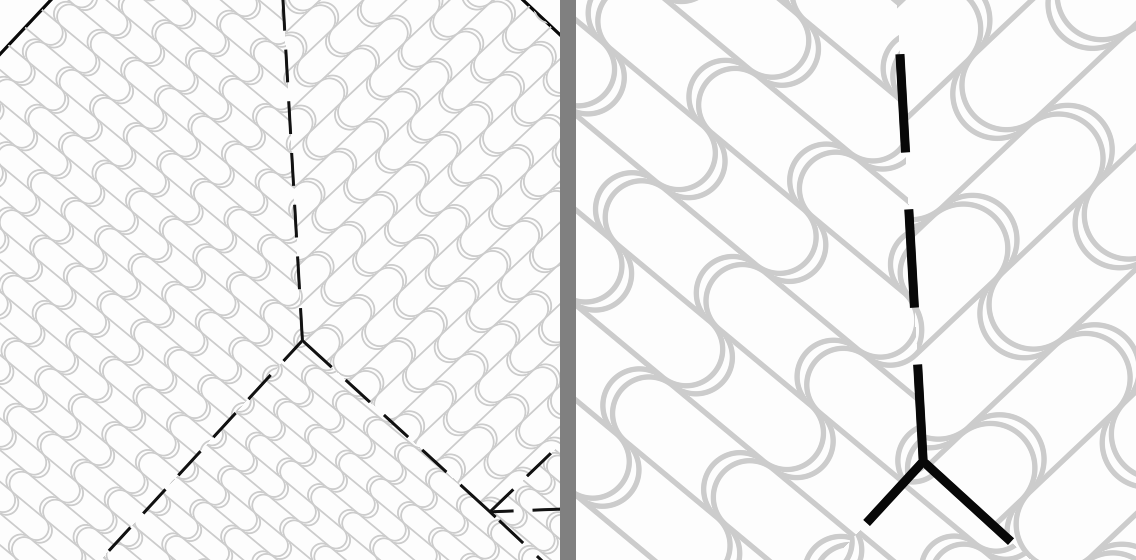
Left, the full canvas; right, a detail of the centre.
Write a WebGL 2 fragment shader that draws this pattern.

```glsl
#version 300 es
precision highp float;
// Roof plan: three slopes of wavy pan tiles in thin grey line, each with its
// own direction and spacing, divided by dashed black ridges and hips.
// Tiles are double rows of alternating half circles crossed by straight seams.
uniform vec2 u_resolution;
out vec4 fragColor;

float cross2(vec2 a, vec2 b) { return a.x * b.y - a.y * b.x; }

// Coverage of a stroke, smoothed over about one pixel
float stroke(float dist, float halfWidth) {
  float px = 1.0 / min(u_resolution.x, u_resolution.y);
  return 1.0 - smoothstep(halfWidth - 0.6 * px, halfWidth + 0.6 * px, dist);
}

float segmentDistance(vec2 p, vec2 a, vec2 b) {
  vec2 ab = b - a;
  return length(p - a - ab * clamp(dot(p - a, ab) / dot(ab, ab), 0.0, 1.0));
}

// Dashed line that always inks its two end joints
float dashed(vec2 p, vec2 a, vec2 b, float phase) {
  float len = length(b - a);
  vec2 dir = (b - a) / len;
  float along = dot(p - a, dir);
  float across = abs(cross2(dir, p - a));
  float m = mod(along + phase, 0.0925);
  float gap = max(abs(m - 0.0285) - 0.0285, 0.0);
  gap = min(gap, min(0.0925 - m, max(along - 0.013, 0.0)));
  gap = min(gap, max(len - 0.013 - along, 0.0));
  float outside = max(max(-along, along - len), 0.0);
  return stroke(across, 0.0027) * stroke(max(gap, outside), 0.0008);
}

// Tile courses running down the slope; anchor is the foot of one pan
float tiles(vec2 p, vec2 anchor, vec2 down, float period, float course) {
  down = normalize(down);
  vec2 q = p - anchor;
  float t = dot(q, vec2(-down.y, down.x));
  float radius = 0.25 * period;
  float s = dot(q, down) + radius;
  float column = floor(t / (2.0 * radius) + 0.5);
  float u = t - column * 2.0 * radius;
  float side = mod(column, 2.0) < 0.5 ? 1.0 : -1.0;
  float d = radius - abs(u);                       // straight seams
  for (int i = 0; i < 2; i++) {                    // doubled course edge
    float v = mod(side * (s + 0.0075 * float(i)), course);
    d = min(d, abs(length(vec2(u, v)) - radius));
  }
  return stroke(d, 0.0016);
}

void main() {
  vec2 p = gl_FragCoord.xy / u_resolution;
  vec2 peak = vec2(0.540, 0.392);
  vec2 ridgeTop = vec2(0.503, 1.04);
  vec2 hipFoot = vec2(0.195, 0.017);
  vec2 valley = vec2(0.875, 0.086);
  vec2 branch = vec2(0.983, 0.190);

  // Eaves cut off the upper corners
  vec2 eaveL = vec2(-0.05, 0.850), eaveR = vec2(1.05, 0.891);
  vec2 dirL = vec2(0.092, 0.098), dirR = vec2(-0.065, 0.061);
  float eaves = min(segmentDistance(p, eaveL, eaveL + 2.0 * dirL),
                    segmentDistance(p, eaveR, eaveR + 2.5 * dirR));
  bool onRoof = cross2(dirL, p - eaveL) < 0.0 && cross2(dirR, p - eaveR) > 0.0;

  // Choose the slope on each side of ridge and hips
  bool leftOfRidge = cross2(ridgeTop - peak, p - peak) > 0.0;
  bool aboveLeftHip = cross2(hipFoot - peak, p - peak) < 0.0;
  bool aboveRightHip = cross2(valley - peak, p - peak) > 0.0;
  bool aboveBranch = cross2(branch - valley, p - valley) > 0.0;
  float tile;
  if (leftOfRidge && aboveLeftHip)
    tile = tiles(p, vec2(0.477, 0.507), vec2(0.77, -0.64), 0.087, 0.078);
  else if (!leftOfRidge && aboveRightHip && aboveBranch)
    tile = tiles(p, vec2(0.581, 0.462), vec2(-0.73, -0.69), 0.106, 0.078);
  else
    tile = tiles(p, vec2(0.078, 0.271), vec2(0.77, -0.64), 0.078, 0.072);

  // Dashed ridges, hips and the branches at the lower right
  float ink = dashed(p, peak, ridgeTop, 0.0);
  ink = max(ink, dashed(p, peak, hipFoot, 0.008));
  ink = max(ink, dashed(p, peak, valley, 0.0795));
  ink = max(ink, dashed(p, valley, branch, 0.0));
  ink = max(ink, dashed(p, valley, vec2(1.08, 0.094), 0.0157));
  ink = max(ink, dashed(p, valley, vec2(1.03, -0.06), 0.069));

  vec3 color = vec3(0.992);
  color = mix(color, vec3(0.04), stroke(eaves, 0.0029));
  color = mix(color, vec3(0.80), onRoof ? tile : 0.0);
  color = mix(color, vec3(0.03), ink);
  fragColor = vec4(color, 1.0);
}
```
